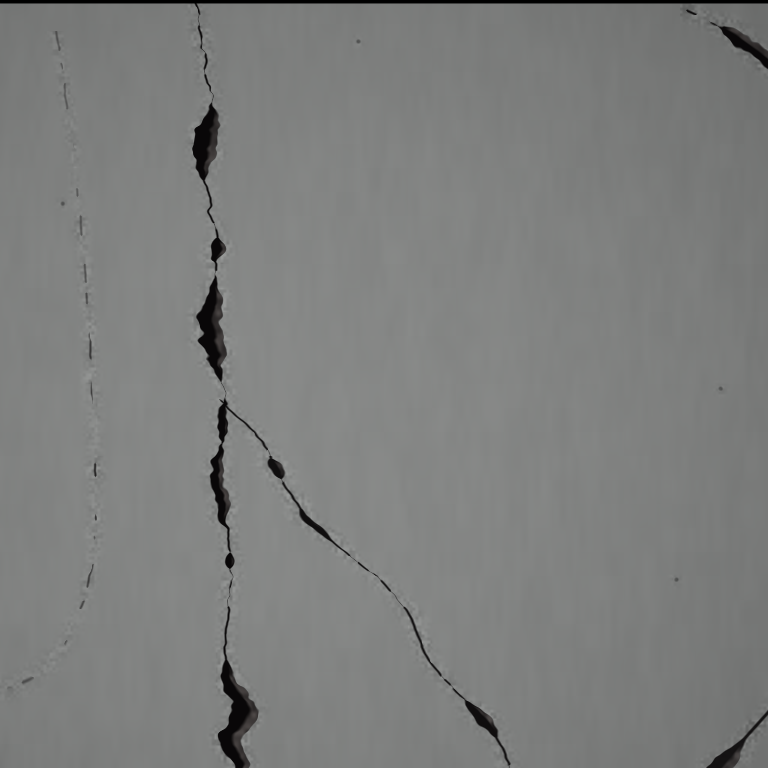
Give the GLSL for this texture, as a WebGL 2 fragment shader.

```glsl
#version 300 es
precision highp float;
// Cracked grey plaster: a broad soft light with faint vertical streaks, cut by
// a ragged upright crack, its slanting branch, a dotted hairline and corner chips.
// Each crack is a signed offset from a curve, opened by a varying half width.
uniform vec2 u_resolution;
out vec4 outColor;

const vec3 PLASTER_TINT = vec3(0.995, 1.006, 0.997);
const vec3 CRACK_DARK = vec3(0.035, 0.028, 0.03);
const vec3 CRACK_RIM = vec3(0.31, 0.29, 0.285);
const float PLASTER_LIGHT = 0.532;
const float LIGHT_FALLOFF = 0.165;
const vec2 LIGHT_CENTRE = vec2(0.40, 0.45);
const float STREAK_DEPTH = 0.012;
const float BLOCK_DEPTH = 0.005;
const float BLOCKS = 32.0;
const float GRAIN_CELLS = 256.0;
const float RING_REACH = 0.022;
const float RING_DEPTH = 0.17;
const float THIN = 0.0013;
const float SPOT_CELLS = 5.0;
const float TOP_BAND = 0.9955;

// Openings as (height, half length, half width): 7 on the main crack, 3 on the branch.
const int MAIN_END = 7;
const int BRANCH_END = 10;
const vec3 OPENINGS[10] = vec3[10](
  vec3(0.815, 0.052, 0.014), vec3(0.675, 0.017, 0.009), vec3(0.572, 0.070, 0.014),
  vec3(0.452, 0.030, 0.007), vec3(0.365, 0.060, 0.009), vec3(0.270, 0.011, 0.006),
  vec3(0.060, 0.085, 0.016),
  vec3(0.390, 0.014, 0.008), vec3(0.315, 0.026, 0.005), vec3(0.063, 0.026, 0.009));

float softness;

float hash(vec2 p) {
  vec3 q = fract(vec3(p.xyx) * 0.1031);
  q += dot(q, q.yzx + 33.33);
  return fract((q.x + q.y) * q.z);
}

float noise(vec2 p) {
  vec2 i = floor(p), f = fract(p);
  f = f * f * (3.0 - 2.0 * f);
  return mix(mix(hash(i), hash(i + vec2(1, 0)), f.x),
             mix(hash(i + vec2(0, 1)), hash(i + vec2(1, 1)), f.x), f.y);
}

// Widest opening at this height, among entries first..last-1.
float opening(float y, int first, int last) {
  float width = 0.0;
  for (int i = first; i < last; i++) {
    float k = (y - OPENINGS[i].x) / OPENINGS[i].y;
    width = max(width, OPENINGS[i].z * max(0.0, 1.0 - k * k));
  }
  return width;
}

// Thin broken line: full width where present, nothing in the gaps.
float dashes(vec2 p, float frequency, float gap) {
  float present = smoothstep(gap - 0.1, gap + 0.1, noise(p * frequency));
  return mix(-softness, THIN, present);
}

// mask = (dark cover, rim cover, distance to the nearest crack)
void carve(inout vec3 mask, float offset, float halfWidth, float strength) {
  float d = abs(offset) - halfWidth;
  float cover = strength * (1.0 - smoothstep(-softness, softness, d));
  float side = smoothstep(0.15, 0.55, offset / max(halfWidth, 0.001));
  float rim = cover * side * smoothstep(0.004, 0.009, halfWidth);
  mask.x = max(mask.x, cover);
  mask.y = max(mask.y, rim);
  mask.z = min(mask.z, max(d, 0.0) + (1.0 - strength) * 0.008);
}

// Scattered small pits: sparse jittered cells, giving distance to the pit.
float pitDistance(vec2 p) {
  vec2 cell = floor(p * SPOT_CELLS);
  vec2 pit = (cell + 0.2 + 0.6 * vec2(hash(cell + 7.0), hash(cell + 19.0))) / SPOT_CELLS;
  return length(p - pit) + step(0.22, hash(cell + 41.0));
}

vec3 cracks(vec2 p) {
  vec3 mask = vec3(0.0, 0.0, 1.0);
  float y = p.y;
  float jag = (noise(vec2(y * 65.0, 3.0)) - 0.5) * 0.007
            + (noise(vec2(y * 160.0, 8.0)) - 0.5) * 0.003;
  float ragged = 0.65 + 0.7 * noise(p * 90.0);

  // Upright crack, zigzagging near its foot
  float mainX = 0.307 - 0.045 * y + 0.006 * sin(31.0 * y - 0.58) + jag
              + 0.009 * cos(80.0 * y) * (1.0 - smoothstep(0.08, 0.16, y));
  float wide = opening(y, 0, MAIN_END) * ragged;
  carve(mask, p.x - mainX, max(wide, dashes(p, 75.0, 0.38)), 1.0);

  // Slanting branch
  float t = (0.48 - y) / 0.48;
  if (t > 0.0) {
    float branchX = 0.285 + 0.37 * t + 0.025 * sin(3.14 * t * t) + 0.012 * sin(15.0 * t);
    wide = opening(y, MAIN_END, BRANCH_END) * ragged;
    carve(mask, (p.x - branchX - 0.7 * jag) * 0.79, max(wide, dashes(p, 85.0, 0.36)), 0.95);
  }

  // Dotted hairline, bending left at its foot
  vec2 bend = vec2(p.x / 0.124, (0.32 - y) / 0.215);
  float rise = (y - 0.32) / 0.63;
  float hair = y > 0.32 ? p.x - 0.124 + 0.049 * rise * rise : (length(bend) - 1.0) * 0.124;
  float fade = mix(0.35, 0.8, exp(-30.0 * (y - 0.4) * (y - 0.4)));
  if (y < 0.96) carve(mask, hair + 0.3 * jag, dashes(p, 80.0, 0.6), fade);

  // Corner chips
  float u = (p.x - 0.885) / 0.115;
  float chip = mix(dashes(p, 80.0, 0.5), 0.009 * ragged, smoothstep(0.38, 0.65, u));
  if (u > 0.0) carve(mask, (p.y - 0.99 + 0.045 * u + 0.025 * u * u) * 0.85, chip, 1.0);
  float foot = mix(0.012 * ragged, 0.002, smoothstep(0.01, 0.04, y));
  if (p.x > 0.9) carve(mask, (p.x - 0.935 - 0.9 * y) * 0.74, foot, 0.9);
  return mask;
}

void main() {
  vec2 p = gl_FragCoord.xy / u_resolution;
  softness = max(0.0014, 0.7 / min(u_resolution.x, u_resolution.y));

  // Plaster light, streaks and faint blocks
  vec2 away = p - LIGHT_CENTRE;
  float light = PLASTER_LIGHT - LIGHT_FALLOFF * dot(away, away);
  light += STREAK_DEPTH * (noise(p * vec2(45.0, 9.0)) - 0.5);
  light += STREAK_DEPTH * (noise(p * vec2(120.0, 30.0)) - 0.5);
  light += BLOCK_DEPTH * (hash(floor(p * BLOCKS)) - 0.5);

  // Speckle ringing around cracks and pits
  vec3 mask = cracks(p);
  float pit = pitDistance(p);
  float ring = 1.0 - smoothstep(0.0, RING_REACH, min(mask.z, pit + 0.006));
  ring *= 0.35 + 0.65 * hash(floor(p * BLOCKS) + 5.0);
  light += RING_DEPTH * ring * (noise(p * GRAIN_CELLS) - 0.5);
  light -= 0.16 * (1.0 - smoothstep(0.001, 0.004, pit));

  // Crack depth and top band
  vec3 inside = mix(CRACK_DARK, CRACK_RIM, mask.y * (0.4 + 0.6 * noise(p * 130.0)));
  vec3 color = mix(light * PLASTER_TINT, inside, mask.x);
  color *= 1.0 - smoothstep(TOP_BAND - softness, TOP_BAND + softness, p.y);
  outColor = vec4(color, 1.0);
}
```
